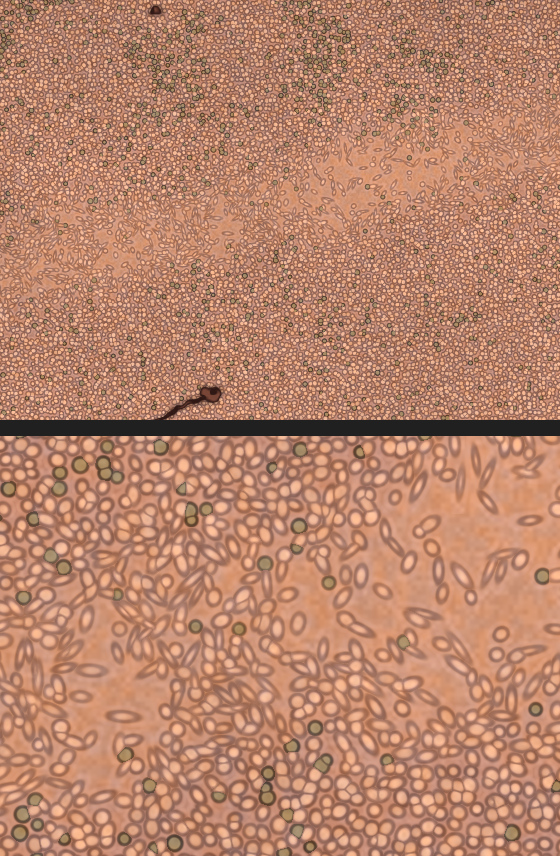
Top: the whole. Bottom: its middle third, enlarged.
Reproduce this texture procedurally as a Shadertoy shader.

```glsl
// Micrograph of a dense cell layer crossed by a loose diagonal band of spindle cells.

const float CELLS = 86.0;          // cells per canvas height
const float RIM = 0.17;            // rim half-width, in cell spacings
const float BAND_BASE = 0.34;      // height of the loose band at the left edge
const float BAND_SLOPE = 0.26;
const float GRAIN = 0.07;

const vec3 GROUND = vec3(0.81, 0.57, 0.44);
const vec3 GAP    = vec3(0.73, 0.51, 0.43);
const vec3 OUTLINE = vec3(0.53, 0.36, 0.30);
const vec3 CORE   = vec3(0.97, 0.74, 0.59);
const vec3 HALO   = vec3(0.87, 0.64, 0.55);
const vec3 DEAD_RIM = vec3(0.27, 0.21, 0.16);
const vec3 DEAD_CORE = vec3(0.66, 0.55, 0.40);
const vec3 DEBRIS = vec3(0.17, 0.08, 0.07);
const vec3 DEBRIS_THIN = vec3(0.47, 0.27, 0.21);

float hash(vec2 p) {
    vec3 q = fract(vec3(p.xyx) * 0.1031);
    q += dot(q, q.yzx + 33.33);
    return fract((q.x + q.y) * q.z);
}

float noise(vec2 p) {
    vec2 i = floor(p), f = fract(p);
    f = f * f * (3.0 - 2.0 * f);
    return mix(mix(hash(i), hash(i + vec2(1, 0)), f.x),
               mix(hash(i + vec2(0, 1)), hash(i + vec2(1, 1)), f.x), f.y);
}

float fbm(vec2 p) {
    return 0.55 * noise(p) + 0.3 * noise(p * 2.1 + 17.0) + 0.15 * noise(p * 4.3 + 41.0);
}

// 1 in the loose band, 0 in the packed layer
float looseness(vec2 p) {
    float away = abs(p.y - BAND_BASE - BAND_SLOPE * p.x);
    return smoothstep(0.19, 0.05, away + 0.16 * (fbm(p * 7.0) - 0.5));
}

// Chance that a cell is dark: clumped, and higher toward the upper part
float deadChance(vec2 p, float loose) {
    float clump = smoothstep(0.42, 0.8, fbm(p * 9.0 + 60.0));
    float region = 0.45 + 0.55 * smoothstep(0.5, 0.8, p.y);
    return (0.04 + 0.5 * clump * region) * (1.0 - 0.5 * loose);
}

// Distance to nearest cell, distance to the second, its tone, and whether it is dark
vec4 nearestCell(vec2 g) {
    vec4 best = vec4(9.0, 9.0, 0.0, 0.0);
    for (int y = -2; y <= 2; y++)
    for (int x = -2; x <= 2; x++) {
        vec2 id = floor(g) + vec2(x, y);
        vec2 jitter = vec2(hash(id + 3.0), hash(id + 71.0));
        vec2 center = id + 0.5 + 0.75 * (jitter - 0.5);
        vec2 place = center / CELLS;
        float loose = looseness(place);
        float bare = smoothstep(0.5, 0.68, fbm(place * 10.0 + 90.0));
        if (hash(id + 131.0) < loose * (0.25 + 0.6 * bare)) continue;

        float dead = step(hash(id + 211.0), deadChance(place, loose));
        float size = mix(0.36, 0.54, hash(id + 307.0));
        float stretch = (0.18 + loose * 0.95) * hash(id + 401.0) * (1.0 - dead);
        vec2 axes = size * vec2(1.0 + stretch, 1.0 - 0.42 * stretch);
        float angle = 6.0 * noise(place * 13.0) + 1.8 * hash(id + 503.0);
        vec2 q = g - center;
        q = vec2(q.x * cos(angle) + q.y * sin(angle), q.y * cos(angle) - q.x * sin(angle));
        float d = (length(q / axes) - 1.0) * axes.y;
        if (d < best.x) best = vec4(d, best.x, hash(id + 601.0), dead);
        else best.y = min(best.y, d);
    }
    return best;
}

float segment(vec2 p, vec2 a, vec2 b) {
    vec2 ab = b - a;
    return length(p - a - ab * clamp(dot(p - a, ab) / dot(ab, ab), 0.0, 1.0));
}

vec3 addDebris(vec3 col, vec2 p) {
    vec2 w = p + 0.012 * (vec2(noise(p * 60.0), noise(p * 60.0 + 30.0)) - 0.5);
    float tail = min(segment(w, vec2(0.378, -0.005), vec2(0.425, 0.032)),
                     segment(w, vec2(0.425, 0.032), vec2(0.49, 0.048))) - 0.005;
    float knot = length((w - vec2(0.503, 0.06)) * vec2(0.9, 1.0)) - 0.021;
    float speck = length((w - vec2(0.368, 0.973)) * vec2(0.7, 1.0)) - 0.008;
    float d = min(min(tail, knot), speck);
    float thin = smoothstep(0.45, 0.7, noise(p * 75.0 + 8.0)) * smoothstep(0.0, -0.008, d);
    col = mix(col, col * 0.75, smoothstep(0.012, 0.0, d));
    return mix(col, mix(DEBRIS, DEBRIS_THIN, thin), 0.95 * smoothstep(0.002, -0.002, d));
}

void mainImage(out vec4 fragColor, in vec2 fragCoord) {
    vec2 p = fragCoord / iResolution.y;
    float soft = 0.5 * CELLS / iResolution.y;
    float loose = looseness(p);
    vec4 cell = nearestCell(p * CELLS);
    float d = cell.x, tone = cell.z, dead = cell.w;

    // Ground with a pale halo around loose cells
    vec3 col = mix(GAP, GROUND, loose);
    float halo = smoothstep(0.1, 0.25, d) * smoothstep(0.55, 0.3, d);
    col = mix(col, HALO, 0.45 * halo);

    // Cell body, then its rim and the seam where two cells touch
    float inside = smoothstep(soft, -soft, d);
    vec3 body = mix(mix(GROUND, HALO, tone), CORE, smoothstep(-0.08, -0.3, d) * (0.45 + 0.55 * tone));
    col = mix(col, mix(body, DEAD_CORE, dead), inside);
    float rim = 1.0 - smoothstep(0.03, RIM + 0.4 * soft, abs(d));
    float seam = inside * (1.0 - smoothstep(0.0, 0.22, cell.y - d));
    float strength = mix(0.95, 0.72, loose) * (0.7 + 0.3 * hash(vec2(tone * 913.0, 5.0)));
    col = mix(col, mix(OUTLINE, DEAD_RIM, dead * 0.85), max(rim, 0.8 * seam) * strength);

    // Uneven light, fine grain and a slight colour drift
    col *= 0.965 + 0.09 * fbm(p * 5.0 + 12.0) - 0.05 * smoothstep(0.6, 1.0, p.y) * (1.0 - loose);
    col += GRAIN * (noise(p * 260.0) - 0.5);
    col += vec3(0.03, -0.01, -0.05) * (noise(p * 110.0 + 5.0) - 0.5) * 1.6;
    fragColor = vec4(clamp(addDebris(col, p), 0.0, 1.0), 1.0);
}
```
